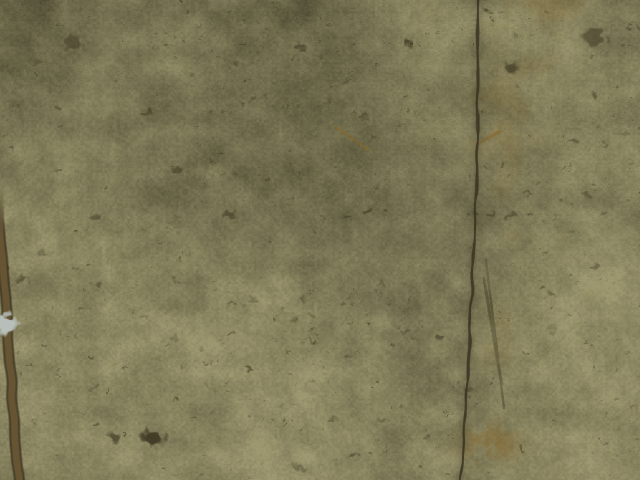
Reproduce this texture procedurally as a WebGL 1 fragment shader.

```glsl
precision highp float;
// Weathered olive concrete wall: mottled fbm tone with fine grain, clustered
// pits from jittered cells, a thin crack on the right, an open seam on the
// left, and a few scratches, holes and rust stains. Units: canvas height = 1.
uniform vec2 u_resolution;

float hash(vec2 p) {
  return fract(sin(dot(p, vec2(127.1, 311.7))) * 43758.5453);
}

float noise(vec2 p) {
  vec2 i = floor(p), f = fract(p);
  f = f * f * (3.0 - 2.0 * f);
  return mix(mix(hash(i), hash(i + vec2(1, 0)), f.x),
             mix(hash(i + vec2(0, 1)), hash(i + vec2(1, 1)), f.x), f.y);
}

float fbm(vec2 p) {
  float sum = 0.0, amp = 0.5;
  for (int i = 0; i < 5; i++) {
    sum += amp * noise(p);
    p = mat2(1.6, 1.2, -1.2, 1.6) * p + 7.3;
    amp *= 0.5;
  }
  return sum / 0.97;
}

// Soft round patch of light or shade
float patchAt(vec2 p, vec2 center, vec2 size) {
  vec2 d = (p - center) / size;
  return exp(-dot(d, d));
}

// Soft line from a to b
float stroke(vec2 p, vec2 a, vec2 b, float width) {
  vec2 ab = b - a;
  float t = clamp(dot(p - a, ab) / dot(ab, ab), 0.0, 1.0);
  return 1.0 - smoothstep(width * 0.3, width, length(p - a - ab * t));
}

// Ragged hole with a soft rim
float hole(vec2 p, vec2 center, float radius) {
  vec2 d = (p - center) * vec2(0.85, 1.1);
  float edge = radius * (0.45 + 1.1 * noise(p * 95.0));
  return 1.0 - smoothstep(edge * 0.6, edge * 1.15, length(d));
}

// Scattered irregular pits, at most one per cell, denser in clusters
float pits(vec2 p, float cells, float density) {
  vec2 q = p * cells + 0.5 * (vec2(noise(p * cells * 4.0), noise(p * cells * 4.0 + 31.0)) - 0.5);
  vec2 home = floor(q);
  float cover = 0.0;
  for (int j = -1; j <= 1; j++) {
    for (int i = -1; i <= 1; i++) {
      vec2 cell = home + vec2(i, j);
      vec2 center = cell + 0.15 + 0.7 * vec2(hash(cell + 3.1), hash(cell + 8.7));
      float cluster = smoothstep(0.35, 0.75, noise(center / cells * 6.0 + 5.0));
      float present = step(hash(cell + 17.0), density * (0.2 + 1.8 * cluster));
      float radius = 0.08 + 0.2 * pow(hash(cell + 23.0), 2.0);
      float dist = length((q - center) * vec2(0.8, 1.15));
      float strength = 0.35 + 0.65 * hash(cell + 41.0);
      cover = max(cover, present * strength * (1.0 - smoothstep(radius * 0.4, radius * 1.3, dist)));
    }
  }
  return cover;
}

void main() {
  vec2 p = gl_FragCoord.xy / u_resolution.y;
  p.x *= 1.3333 * u_resolution.y / u_resolution.x;

  // Broad shading, mottling, horizontal streaks and grain
  float tone = 0.69 + 0.8 * (fbm(p * 3.2 + 2.0) - 0.5) + 0.55 * (fbm(p * 22.0) - 0.5);
  tone += 0.14 * (noise(p * vec2(5.0, 36.0)) - 0.5);
  tone += 0.2 * (noise(p * 190.0) - 0.5) + 0.16 * (noise(p * 370.0) - 0.5);
  tone += 0.16 * patchAt(p, vec2(0.42, 0.22), vec2(0.32, 0.2));
  tone += 0.16 * patchAt(p, vec2(1.16, 0.55), vec2(0.16, 0.5));
  tone -= 0.2 * patchAt(p, vec2(0.66, 0.85), vec2(0.4, 0.33));
  tone -= 0.22 * patchAt(p, vec2(0.0, 0.85), vec2(0.2, 0.4));
  tone -= 0.2 * patchAt(p, vec2(0.81, 0.08), vec2(0.06, 0.16));
  tone -= 0.13 * smoothstep(0.9, 1.05, p.y);

  // Pale vertical bands left by the formwork
  float broken = smoothstep(0.35, 0.7, fbm(p * vec2(30.0, 18.0)));
  tone += 0.15 * broken * patchAt(p, vec2(0.23, p.y), vec2(0.018, 1.0));
  tone += 0.15 * broken * patchAt(p, vec2(0.76 + 0.1 * p.y, p.y), vec2(0.025, 1.0));
  vec3 color = mix(vec3(0.33, 0.32, 0.22), vec3(0.6, 0.58, 0.425), clamp(tone, -0.1, 1.06));

  // Rust and ochre stains
  float rust = 0.6 * patchAt(p, vec2(1.02, 0.075), vec2(0.055, 0.035)) * smoothstep(0.3, 0.65, fbm(p * 35.0));
  rust += 0.5 * stroke(p, vec2(0.7, 0.735), vec2(0.767, 0.688), 0.005);
  rust += 0.45 * stroke(p, vec2(0.995, 0.7), vec2(1.04, 0.726), 0.005);
  rust += 0.22 * smoothstep(0.58, 0.8, fbm(p * 7.0 + 40.0)) * smoothstep(0.8, 1.1, p.x);
  color = mix(color, vec3(0.53, 0.39, 0.15), rust);

  // Pits, larger holes and scratches
  float dark = 0.55 * pits(p, 28.0, 0.1) + 0.4 * pits(p + 4.0, 62.0, 0.13);
  dark = max(dark, 0.85 * hole(p, vec2(0.318, 0.087), 0.019));
  dark = max(dark, 0.6 * hole(p, vec2(0.24, 0.089), 0.014));
  dark = max(dark, 0.5 * hole(p, vec2(1.236, 0.922), 0.02));
  dark = max(dark, 0.45 * hole(p, vec2(0.152, 0.91), 0.016));
  dark = max(dark, 0.65 * hole(p, vec2(1.065, 0.858), 0.014));
  float worn = 0.2 + 0.3 * noise(p * 40.0);
  dark = max(dark, worn * stroke(p, vec2(1.008, 0.42), vec2(1.045, 0.2), 0.005));
  dark = max(dark, worn * stroke(p, vec2(1.012, 0.46), vec2(1.05, 0.15), 0.004));
  color = mix(color, vec3(0.22, 0.2, 0.12), dark);

  // Thin crack bending left toward the bottom
  float crackX = 0.997 - 0.037 * (1.0 - p.y) * (1.0 - p.y) + 0.005 * (noise(vec2(p.y * 28.0, 3.0)) - 0.5);
  float off = abs(p.x - crackX);
  float width = 0.0025 + 0.0035 * noise(vec2(p.y * 45.0, 9.0));
  color *= 1.0 - 0.16 * exp(-off * 110.0);
  color = mix(color, vec3(0.21, 0.19, 0.12), 0.8 * (1.0 - smoothstep(width * 0.3, width, off)));

  // Brown open seam at the left edge, with a white chip
  float seamX = 0.039 - 0.075 * p.y + 0.004 * (noise(vec2(p.y * 24.0, 5.0)) - 0.5);
  float seam = abs(p.x - seamX);
  float below = 1.0 - smoothstep(0.5, 0.62, p.y);
  color = mix(color, vec3(0.2, 0.17, 0.1), 0.75 * below * (1.0 - smoothstep(0.009, 0.014, seam)));
  color = mix(color, vec3(0.4, 0.33, 0.2), below * (1.0 - smoothstep(0.005, 0.009, seam)));
  color = mix(color, vec3(0.72, 0.75, 0.73), hole(p, vec2(0.008, 0.326), 0.022));

  gl_FragColor = vec4(color, 1.0);
}
```
